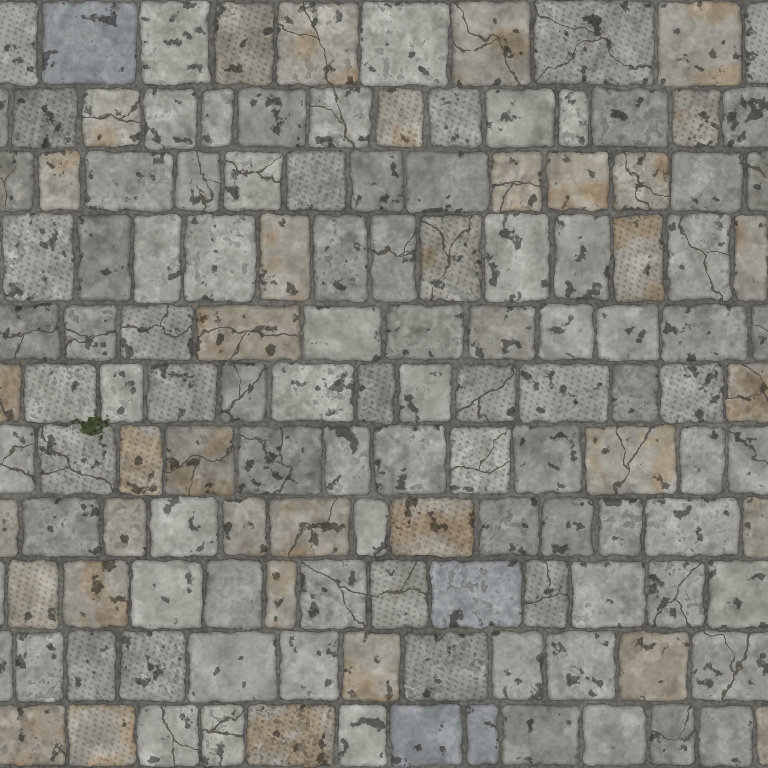
This texture is drawn by a Shadertoy shader. Its source:

```glsl
// Weathered grey stone paving: eleven courses of uneven blocks in dark mortar.
// Each course is cut at jittered joints; every block is a rounded box with a
// rough edge and its own tint, mottling, pits, tooling and cracks.

const int ROWS = 11;
const float ROW_EDGE[12] = float[](0.0, 0.113, 0.195, 0.277, 0.395, 0.471,
                                   0.552, 0.646, 0.727, 0.820, 0.915, 1.0);
const float BLOCKS[11] = float[](9., 13., 12., 13., 10., 12., 11., 12., 12., 11., 12.);
const float FIRST_JOINT[11] = float[](0.051, 0.014, 0.047, 0.099, 0.081, 0.030,
                                      0.048, 0.027, 0.079, 0.085, 0.086);
const float JOINT_JITTER = 0.56;
const float JOINT_HALF = 0.0030;
const float CORNER = 0.007;
const float EDGE_ROUGHNESS = 0.008;
const float CRACK_HALF = 0.0010;
const vec3 STONE_DARK = vec3(0.510, 0.506, 0.485);
const vec3 STONE_LIGHT = vec3(0.640, 0.638, 0.612);
const vec3 STONE_WARM = vec3(0.610, 0.575, 0.515);
const vec3 STONE_COOL = vec3(0.545, 0.560, 0.575);
const vec3 MORTAR_DARK = vec3(0.310, 0.305, 0.290);
const vec3 MORTAR_LIGHT = vec3(0.485, 0.478, 0.455);
const vec3 CRACK_COLOR = vec3(0.290, 0.275, 0.250);
const vec3 MOSS_COLOR = vec3(0.185, 0.220, 0.130);
const vec2 MOSS_SPOT = vec2(0.121, 0.447);

float hash(vec2 p) {
    vec3 q = fract(p.xyx * vec3(0.1031, 0.1030, 0.0973));
    q += dot(q, q.yzx + 33.33);
    return fract((q.x + q.y) * q.z);
}

float noise(vec2 p) {
    vec2 i = floor(p), f = fract(p);
    f = f * f * (3.0 - 2.0 * f);
    return mix(mix(hash(i), hash(i + vec2(1, 0)), f.x),
               mix(hash(i + vec2(0, 1)), hash(i + vec2(1, 1)), f.x), f.y);
}

float fbm(vec2 p) {
    float sum = 0.0, amp = 0.516;
    for (int i = 0; i < 5; i++) {
        sum += amp * noise(p);
        p = mat2(1.6, 1.2, -1.2, 1.6) * p + 17.3;
        amp *= 0.5;
    }
    return sum;
}

// Position of the k-th joint of a course, in block units
float joint(float k, int row) {
    float n = BLOCKS[row], id = mod(k, n);
    return k + step(0.5, id) * JOINT_JITTER * (hash(vec2(id + 3.0, float(row) * 9.0 + 5.0)) - 0.5);
}

float roundedBox(vec2 p, vec2 halfSize, float radius) {
    vec2 q = abs(p) - halfSize + radius;
    return length(max(q, 0.0)) + min(max(q.x, q.y), 0.0) - radius;
}

// A wandering fissure with one side branch
float crack(vec2 q, vec2 seed) {
    float angle = 6.2832 * hash(seed + 1.7);
    vec2 dir = vec2(cos(angle), sin(angle));
    vec2 w = q + 0.045 * (vec2(fbm(q * 28.0 + seed), fbm(q * 28.0 + seed + 40.0)) - 0.5);
    float along = dot(w, dir), across = dot(w, vec2(-dir.y, dir.x));
    float branch = max(abs(along - 0.6 * across), -across);
    float width = CRACK_HALF * (0.4 + 1.2 * noise(q * 70.0 + seed));
    float aa = 0.5 / iResolution.y;
    return 1.0 - smoothstep(width - aa, width + 2.0 * aa, min(abs(across), branch));
}

vec3 stoneColor(vec2 q, vec2 seed, float d) {
    float tone = hash(seed + 2.1), tint = hash(seed + 4.3), wear = hash(seed + 6.7);
    vec3 col = mix(STONE_DARK, STONE_LIGHT, tone);
    col = mix(col, STONE_WARM, 0.65 * smoothstep(0.65, 1.0, tint));
    col = mix(col, STONE_COOL, 0.8 * step(tint, 0.06));

    // Mottling, pale scuffs and grain
    float mottle = fbm(q * 32.0 + seed), fine = fbm(q * 115.0 + seed + 9.0);
    col += (mottle - 0.5) * 0.24 + (fine - 0.5) * mix(0.10, 0.26, wear);
    col += (noise(q * 260.0 + seed) - 0.5) * 0.05;
    col += 0.06 * smoothstep(0.55, 0.7, fbm(q * 50.0 + seed + 21.0));

    // Rust stains, dark pits and worn speckle
    float rust = smoothstep(0.52, 0.72, fbm(q * 22.0 + seed + 33.0)) * step(0.75, tint);
    col = mix(col, col * vec3(0.98, 0.88, 0.76), 0.7 * rust);
    col *= 1.0 - 0.42 * smoothstep(0.67, 0.75, fbm(q * 62.0 + seed + 51.0));
    float speckle = smoothstep(0.56, 0.68, fine) * smoothstep(0.42, 0.6, mottle);
    col *= 1.0 - 0.28 * wear * speckle;

    // Slanted tooling marks on a few blocks
    float tooled = step(0.82, hash(seed + 8.9));
    float marks = sin(q.x * 520.0 + q.y * 330.0 + 3.0 * mottle) * sin(q.y * 480.0 - q.x * 160.0);
    col *= 1.0 - 0.15 * tooled * smoothstep(0.25, 0.8, marks);

    float cracked = step(0.66, hash(seed + 12.3));
    col = mix(col, CRACK_COLOR, 0.8 * cracked * crack(q, seed));
    return col * mix(0.83, 1.0, smoothstep(0.0, 0.005, -d));
}

void mainImage(out vec4 fragColor, in vec2 fragCoord) {
    vec2 p = fragCoord / iResolution.xy;
    float depth = 1.0 - p.y;

    // Course and block that hold this point
    int row = 0;
    for (int i = 1; i < ROWS; i++) if (depth >= ROW_EDGE[i]) row = i;
    float n = BLOCKS[row], u = (p.x - FIRST_JOINT[row]) * n, k = floor(u);
    if (u < joint(k, row)) k -= 1.0;
    else if (u >= joint(k + 1.0, row)) k += 1.0;
    vec2 seed = vec2(mod(k, n) * 7.13 + 2.0, float(row) * 11.7 + 3.0);

    // Block outline: slightly tilted, uneven and chipped
    vec2 lo = vec2(joint(k, row) / n + FIRST_JOINT[row], 1.0 - ROW_EDGE[row + 1]);
    vec2 hi = vec2(joint(k + 1.0, row) / n + FIRST_JOINT[row], 1.0 - ROW_EDGE[row]);
    vec2 uneven = vec2(hash(seed + 14.1), hash(seed + 15.7));
    vec2 q = p - 0.5 * (lo + hi) - 0.002 * (uneven - 0.5);
    float tilt = 0.045 * (hash(seed + 17.9) - 0.5);
    q += tilt * vec2(-q.y, q.x);
    vec2 halfSize = 0.5 * (hi - lo) - JOINT_HALF * (0.75 + 0.6 * uneven.yx);
    float d = roundedBox(q, halfSize, CORNER) + EDGE_ROUGHNESS * (fbm(q * 60.0 + seed) - 0.5);

    // Gritty mortar, darkest in the crevice beside a block
    float grit = 0.55 * fbm(p * 150.0) + 0.75 * fbm(p * 14.0 + 5.0) - 0.18;
    vec3 mortar = mix(MORTAR_DARK, MORTAR_LIGHT, clamp(grit, 0.0, 1.0));
    mortar += 0.10 * (noise(p * 300.0) - 0.5);
    mortar *= mix(0.82, 1.0, smoothstep(0.0, 0.003, d));

    float aa = max(0.0008, 0.7 / iResolution.y);
    vec3 col = mix(stoneColor(q, seed, d), mortar, smoothstep(-aa, aa, d));

    // Small tuft of moss in a joint
    float tuft = length((p - MOSS_SPOT) * vec2(1.0, 1.7)) + 0.05 * (fbm(p * 110.0) - 0.5);
    col = mix(col, MOSS_COLOR * (0.6 + 0.9 * noise(p * 280.0)), 0.85 * smoothstep(0.021, 0.013, tuft));
    fragColor = vec4(clamp(col, 0.0, 1.0), 1.0);
}
```
